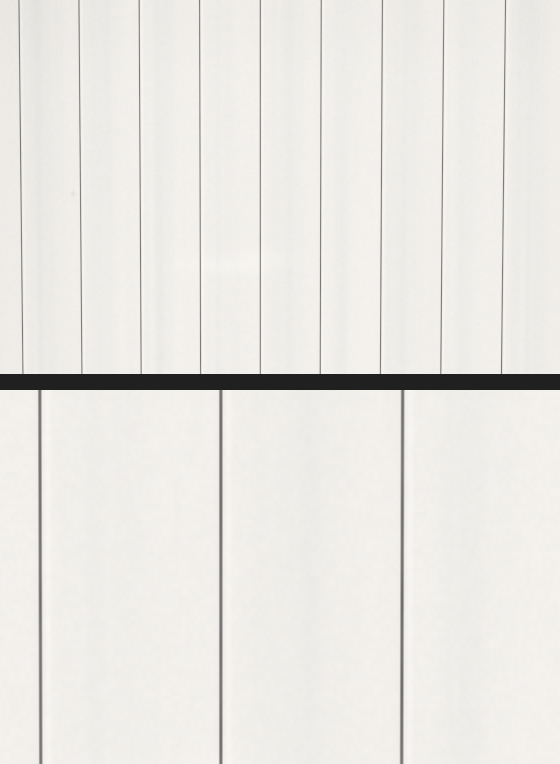
Top, the full canvas; bottom, a detail of the centre.
A Shadertoy shader for this texture:

```glsl
// Off-white vertical cladding: wide panels split by thin dark seams that converge
// slightly downward. Each panel carries its own faint vertical streaks; fine grain,
// a soft reflection, a small scuff and edge falloff cover the whole wall.

#define PITCH_TOP 0.1086      // panel width at the top, in canvas widths
#define PITCH_BOTTOM 0.1068   // panel width at the bottom
#define SEAM_ORIGIN 0.4648    // x of the one upright seam
#define PITCH_DRIFT 0.002     // panels widen a little to the right
#define SEAM_WIDTH 0.0018
#define STREAK_DEPTH 0.030
#define GRAIN_DEPTH 0.016

const vec3 PAINT = vec3(0.955, 0.945, 0.930);
const vec3 STREAK_TINT = vec3(1.05, 0.95, 1.0);
const vec3 SEAM_COLOR = vec3(0.43, 0.425, 0.42);

float hash(vec2 p) {
    vec3 q = fract(vec3(p.xyx) * 0.1031);
    q += dot(q, q.yzx + 33.33);
    return fract((q.x + q.y) * q.z);
}

float noise(vec2 p) {
    vec2 i = floor(p), f = fract(p);
    f = f * f * (3.0 - 2.0 * f);
    return mix(mix(hash(i), hash(i + vec2(1, 0)), f.x),
               mix(hash(i + vec2(0, 1)), hash(i + vec2(1, 1)), f.x), f.y);
}

// Smooth elliptical spot, 1 at its centre.
float spot(vec2 p, vec2 center, vec2 radius) {
    vec2 d = (p - center) / radius;
    return exp(-dot(d, d));
}

// Faint vertical bands, strongest left of each panel's middle.
float streaks(float across, float id, float y) {
    float sum = 0.0, weight = 0.5;
    vec2 q = vec2(across * 6.0 + id * 37.0 + 200.0, y * 0.8 + id * 5.0 + 60.0);
    for (int i = 0; i < 3; i++) {
        sum += weight * noise(q);
        q.x *= 2.1;
        weight *= 0.55;
    }
    float band = exp(-pow((across - 0.36) / 0.25, 2.0));
    float edgeFade = smoothstep(0.0, 0.08, across) * smoothstep(1.0, 0.9, across);
    return sum * (0.35 + 0.95 * band) * edgeFade;
}

void mainImage(out vec4 fragColor, in vec2 fragCoord) {
    vec2 uv = fragCoord / iResolution.xy;
    vec2 p = fragCoord / iResolution.x;
    float pixel = 1.0 / iResolution.x;

    // Panel coordinate: whole numbers lie on the seams.
    float pitch = mix(PITCH_BOTTOM, PITCH_TOP, uv.y);
    float s = (uv.x - SEAM_ORIGIN) / pitch;
    s -= PITCH_DRIFT * s * s;
    float id = floor(s);
    float across = s - id;
    float seamOffset = (s - floor(s + 0.5)) * pitch;

    // Painted surface: panel tone, streaks and grain.
    vec3 color = PAINT + 0.006 * (hash(vec2(id + 20.0, 7.0)) - 0.5);
    color -= STREAK_DEPTH * STREAK_TINT * streaks(across, id, uv.y);
    float grain = 0.6 * noise(p * 420.0) + 0.4 * noise(p * 190.0 + 31.0);
    color += GRAIN_DEPTH * (grain - 0.5);

    // Falloff toward the edges, darkest at the upper left.
    color -= 0.022 * smoothstep(0.25, 0.0, uv.x) * (0.5 + 0.5 * uv.y);
    color -= 0.010 * smoothstep(0.75, 1.0, uv.y);
    color -= 0.008 * smoothstep(0.85, 1.0, uv.x);

    // Soft reflection and a small scuff.
    float glow = spot(uv, vec2(0.41, 0.29), vec2(0.085, 0.028))
               + 0.6 * spot(uv, vec2(0.48, 0.315), vec2(0.04, 0.022));
    color += 0.016 * glow;
    color -= 0.05 * spot(uv, vec2(0.131, 0.482), vec2(0.004, 0.008));

    // Bevel: soft shade around the seam, thin highlight on its right.
    color -= 0.035 * exp(-abs(seamOffset) / 0.0022);
    color += 0.020 * exp(-pow((seamOffset - 0.0045) / 0.002, 2.0));

    // Dark seam, with slight variation along its length.
    float halfWidth = 0.5 * SEAM_WIDTH;
    float soft = max(0.75 * pixel, 0.0007);
    float seam = 1.0 - smoothstep(halfWidth - soft, halfWidth + soft, abs(seamOffset));
    seam *= 0.90 + 0.10 * noise(vec2(floor(s + 0.5) * 9.0 + 80.0, uv.y * 25.0));
    color = mix(color, SEAM_COLOR, seam);

    fragColor = vec4(clamp(color, 0.0, 1.0), 1.0);
}
```
